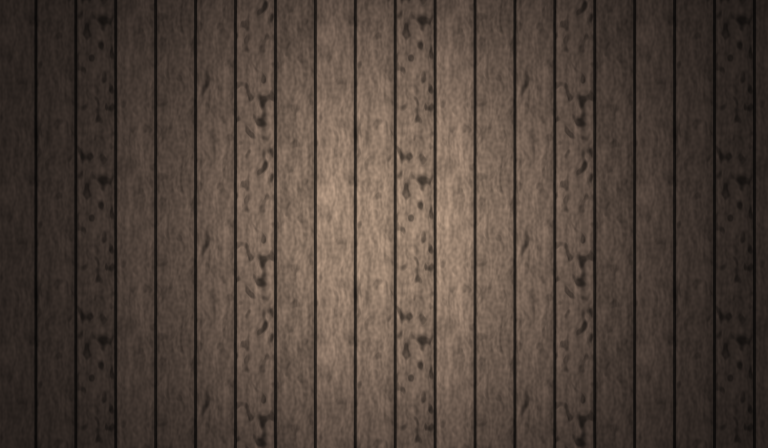
Reproduce this texture procedurally as a Shadertoy shader.

```glsl
// Weathered vertical wooden planks under a soft warm central glow.

vec2 gradientAt(vec2 cell) {
    vec3 h = fract(cell.xyx * vec3(0.1031, 0.1030, 0.0973));
    h += dot(h, h.yzx + 33.33);
    float angle = 6.2832 * fract((h.x + h.y) * h.z);
    return vec2(cos(angle), sin(angle));
}

// Gradient noise that wraps after a whole number of cells
float noise(vec2 p, vec2 period) {
    vec2 i = floor(p), f = p - i;
    vec2 u = f * f * f * (f * (f * 6.0 - 15.0) + 10.0);
    vec2 e = vec2(1.0, 0.0);
    float a = dot(gradientAt(mod(i, period)), f);
    float b = dot(gradientAt(mod(i + e, period)), f - e);
    float c = dot(gradientAt(mod(i + e.yx, period)), f - e.yx);
    float d = dot(gradientAt(mod(i + e.xx, period)), f - e.xx);
    return mix(mix(a, b, u.x), mix(c, d, u.x), u.y);
}

// One layer of wood grain: x cells per plank, y cells per vertical repeat
float grain(vec2 p, vec2 cells) {
    return noise(p * cells, cells * vec2(8.0, 1.0));
}

// Dark worn spots: centre in planks and repeats, then their radii
float wornSpots(vec2 p, float flakes) {
    vec4 spots[6] = vec4[6](
        vec4(0.02, 0.96, 0.07, 0.07), vec4(1.22, 0.75, 0.17, 0.12),
        vec4(1.65, 0.62, 0.15, 0.14), vec4(4.22, 0.27, 0.18, 0.07),
        vec4(5.80, 0.80, 0.14, 0.16), vec4(5.65, 0.10, 0.13, 0.12));
    float wear = 0.0;
    for (int i = 0; i < 6; i++) {
        vec2 d = p - spots[i].xy;
        d = vec2(mod(d.x + 4.0, 8.0) - 4.0, fract(d.y + 0.5) - 0.5) / spots[i].zw;
        float broken = i == 0 ? 0.9 : smoothstep(-0.15, 0.3, flakes);
        wear = max(wear, exp(-dot(d, d)) * broken);
    }
    return wear;
}

void mainImage(out vec4 fragColor, in vec2 fragCoord) {
    vec2 uv = fragCoord / iResolution.xy;

    // Planks repeat every eight across and 2.8 times up the canvas
    vec2 p = vec2(mod(uv.x * 19.24 - 0.9, 8.0), uv.y * 2.8);
    float plank = floor(p.x), across = p.x - plank;
    vec2 wood = p + vec2(0.0, 0.37 * plank);
    wood.x += 0.08 * grain(wood, vec2(2.0, 5.0));

    // Long fibres, broad streaks and fine flecks
    float streaks = grain(wood, vec2(4.0, 3.0));
    float fibres = grain(wood, vec2(10.0, 9.0));
    float flecks = grain(wood, vec2(14.0, 34.0));
    float flakes = grain(wood, vec2(5.0, 13.0));
    float worn = plank == 1.0 || plank == 5.0 ? 1.0 : 0.4;
    float tone = 0.97 + 0.16 * streaks + 0.22 * fibres + 0.16 * flecks;
    tone -= 0.3 * worn * smoothstep(0.12, 0.42, flakes);
    tone += 0.05 * sin(plank * 2.4 - 3.2);
    tone *= 1.0 - 0.5 * wornSpots(p, flakes);

    // Grooves between planks, with a shaded side and a pale bevel
    float pixel = 19.24 / iResolution.x;
    float groove = min(across, 1.0 - across);
    float bevel = (across - 0.09) / 0.035;
    tone += 0.09 * exp(-bevel * bevel);
    tone *= 1.0 - 0.18 * exp(-groove * 12.0);
    tone *= 1.0 - 0.62 * (1.0 - smoothstep(0.018, 0.028 + pixel, groove));

    // Warm glow fading towards dark sides
    vec2 q = uv - vec2(0.505, 0.5);
    float light = 0.14 + 0.49 * exp(-10.4 * q.x * q.x - 3.1 * q.y * q.y);
    vec3 tint = mix(vec3(1.0, 0.82, 0.74), vec3(1.0, 0.85, 0.725), light * 1.6);
    fragColor = vec4(clamp(tint * light * tone, 0.0, 1.0), 1.0);
}
```
